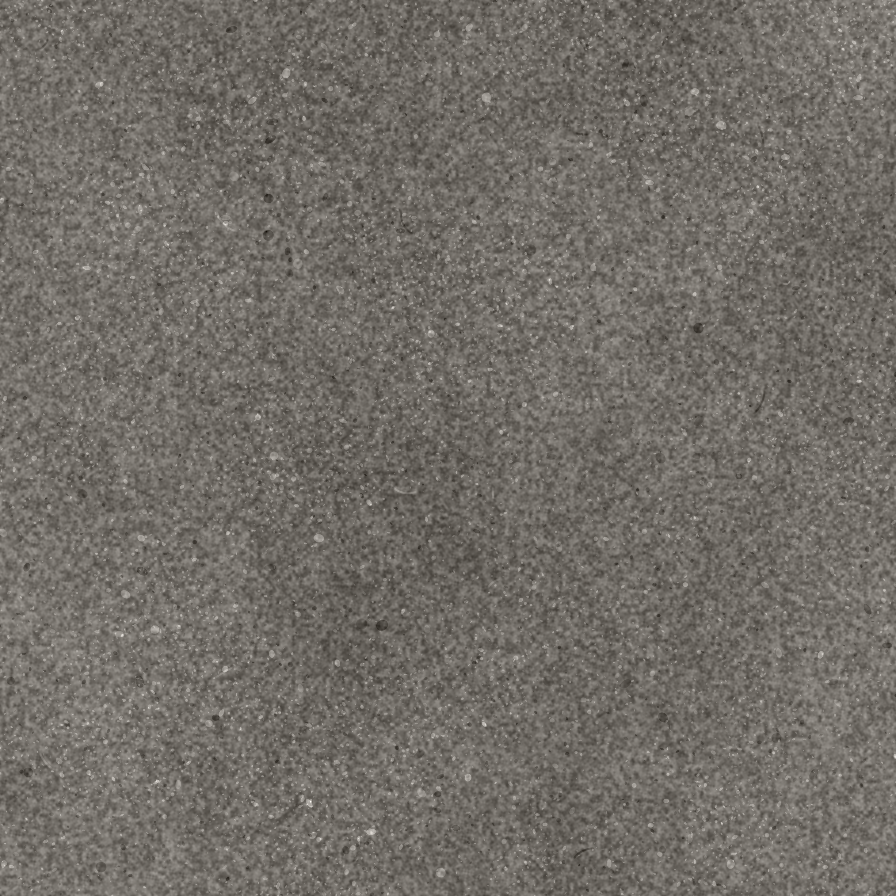
Give the GLSL for this texture, as a WebGL 1 fragment shader.

```glsl
precision highp float;
uniform vec2 u_resolution;

const float BASE_TONE = 0.422;
const vec3 WARM_TINT = vec3(0.019, 0.002, -0.022);
const float CLOUD_SCALE = 3.2;
const float CLOUD_CONTRAST = 0.15;
const float MOTTLE_SCALE = 26.0;
const float MOTTLE_CONTRAST = 0.05;
const float GRAIN_SCALE = 235.0;
const float GRAIN_CONTRAST = 0.20;
const float DUST_SCALE = 410.0;
const float DUST_CONTRAST = 0.13;
const float CHIP_SCALE = 58.0;
const float CHIP_SHARE = 0.07;
const float CHIP_CONTRAST = 0.20;
const float PIT_SCALE = 48.0;
const float PIT_SHARE = 0.035;
const float PIT_CONTRAST = 0.15;
const float SCRATCH_SCALE = 10.0;
const float SCRATCH_SHARE = 0.14;
const float SCRATCH_WIDTH = 0.0011;
const float SCRATCH_CONTRAST = 0.12;
const float TAU = 6.28318;

float hash(vec2 p) {
  vec3 q = fract(p.xyx * 0.1031);
  q += dot(q, q.yzx + 33.33);
  return fract((q.x + q.y) * q.z);
}

float noise(vec2 p) {
  vec2 cell = floor(p);
  vec2 f = fract(p);
  f = f * f * (3.0 - 2.0 * f);
  vec2 e = vec2(1.0, 0.0);
  return mix(mix(hash(cell), hash(cell + e.xy), f.x),
             mix(hash(cell + e.yx), hash(cell + e.xx), f.x), f.y);
}

float fbm(vec2 p) {
  float sum = 0.0;
  float weight = 0.5;
  for (int i = 0; i < 5; i++) {
    sum += weight * noise(p);
    p = mat2(1.6, 1.2, -1.2, 1.6) * p + 17.3;
    weight *= 0.55;
  }
  return sum / 1.055;
}

vec2 rotate(vec2 p, float angle) {
  float c = cos(angle);
  float s = sin(angle);
  return vec2(c * p.x + s * p.y, c * p.y - s * p.x);
}

// Elongated fragments, one at most per cell, each with its own strength
float fragments(vec2 p, float scale, float share, float seed) {
  vec2 cell = floor(p * scale);
  vec2 id = cell + seed;
  vec2 center = mix(vec2(0.36), vec2(0.64), vec2(hash(id + 3.1), hash(id + 7.7)));
  vec2 q = rotate(p * scale - cell - center, TAU * hash(id + 11.3));
  q.y *= 1.0 + 1.1 * hash(id + 19.9);
  float radius = mix(0.13, 0.34, hash(id + 23.7));
  float soft = 0.5 * scale / u_resolution.y;
  float shape = 1.0 - smoothstep(radius - soft, radius + soft, length(q));
  return shape * step(hash(id), share) * mix(0.35, 1.0, hash(id + 31.3));
}

// Sparse curved hairlines: positive are light, negative are dark
float scratches(vec2 p) {
  vec2 cell = floor(p * SCRATCH_SCALE);
  vec2 id = cell + 211.0;
  vec2 q = rotate(p * SCRATCH_SCALE - cell - 0.5, TAU * hash(id + 5.3));
  float bend = mix(-2.5, 2.5, hash(id + 9.1));
  float reach = mix(0.06, 0.2, hash(id + 13.7));
  float width = SCRATCH_WIDTH * SCRATCH_SCALE;
  float soft = 0.6 * SCRATCH_SCALE / u_resolution.y;
  float dist = abs(q.y - bend * q.x * q.x) / sqrt(1.0 + 4.0 * bend * bend * q.x * q.x);
  float line = 1.0 - smoothstep(width - soft, width + soft, dist);
  line *= 1.0 - smoothstep(0.6 * reach, reach, abs(q.x));
  return line * step(hash(id), SCRATCH_SHARE) * (hash(id + 17.9) > 0.45 ? 1.0 : -1.0);
}

void main() {
  vec2 p = gl_FragCoord.xy / u_resolution.y;

  // Broad stains and small mottling
  float tone = BASE_TONE;
  tone += CLOUD_CONTRAST * (fbm(p * CLOUD_SCALE + 4.7) - 0.5);
  tone += MOTTLE_CONTRAST * (fbm(p * MOTTLE_SCALE + 41.0) - 0.5);

  // Sandy grain
  tone += GRAIN_CONTRAST * (noise(p * GRAIN_SCALE) - 0.5);
  tone += DUST_CONTRAST * (noise(rotate(p, 0.6) * DUST_SCALE + 600.0) - 0.5);

  // Light chips in three sizes, gathered in loose patches
  float density = mix(0.3, 1.5, smoothstep(0.34, 0.66, fbm(p * 6.0 + 73.0)));
  float scale = CHIP_SCALE;
  float share = CHIP_SHARE;
  for (int i = 0; i < 3; i++) {
    float seed = 37.0 * float(i + 1);
    tone += CHIP_CONTRAST * fragments(rotate(p, 0.4 * seed), scale, share * density, seed);
    scale *= 1.8;
    share *= 2.1;
  }

  // Dark pits and hairlines
  tone -= PIT_CONTRAST * fragments(p, PIT_SCALE, PIT_SHARE, 151.0);
  tone -= PIT_CONTRAST * fragments(rotate(p, 0.9), PIT_SCALE * 2.6, PIT_SHARE * 2.5, 173.0);
  tone += SCRATCH_CONTRAST * scratches(p);

  gl_FragColor = vec4(clamp(tone + WARM_TINT, 0.0, 1.0), 1.0);
}
```
